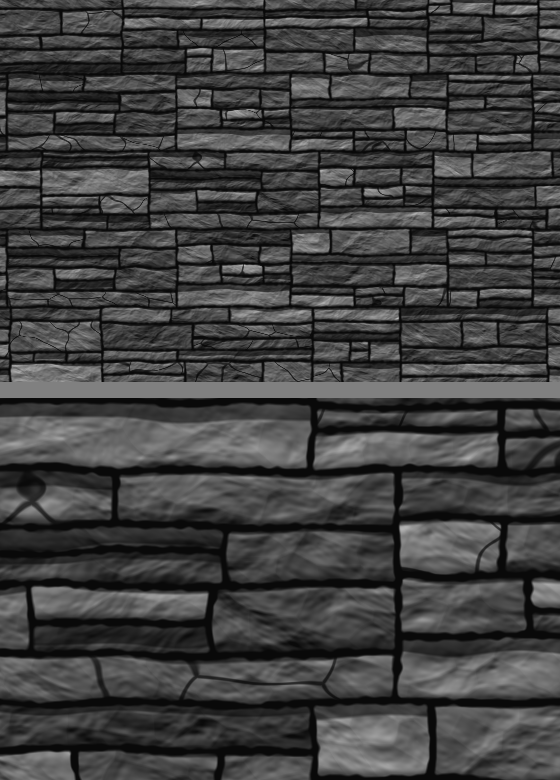
Top: the whole. Bottom: its middle third, enlarged.
Write a WebGL 1 fragment shader that draws this texture.

```glsl
precision highp float;
// Dry-stacked slate wall in neutral grey: five bands of four courses, each band cut
// into panels, courses and stones by jittered splits. Rough faces are lit from above
// with sine-warped cellular chips and layered noise, over black joints.
uniform vec2 u_resolution;

const float COURSE = 0.051;        // mean course height, canvas height = 1
const float COURSES_PER_BAND = 4.0;
const float PANEL = 0.37;          // mean panel width
const float JOINT = 0.0026;        // half width of a joint
const vec3 JOINT_COLOR = vec3(0.035);
const vec2 LIGHT = vec2(-0.4, 0.92);

struct Stone { vec2 lo; vec2 hi; float id; };

float hash(vec2 p) {
  return fract(sin(dot(p, vec2(127.1, 311.7))) * 43758.5);
}

float noise(vec2 p) {
  vec2 i = floor(p), f = fract(p);
  f = f * f * (3.0 - 2.0 * f);
  return mix(mix(hash(i), hash(i + vec2(1, 0)), f.x),
             mix(hash(i + vec2(0, 1)), hash(i + vec2(1, 1)), f.x), f.y);
}

// Nearest and second nearest cell distances
vec2 cellular(vec2 p) {
  vec2 i = floor(p), best = vec2(8.0);
  for (int y = -1; y <= 1; y++) {
    for (int x = -1; x <= 1; x++) {
      vec2 c = i + vec2(x, y);
      float d = length(c + vec2(hash(c), hash(c + 19.7)) - p);
      best = d < best.x ? vec2(d, best.x) : vec2(best.x, min(best.y, d));
    }
  }
  return best;
}

// Jittered split line; every multiple of period stays fixed
float cut(float i, float period, float jitter, float seed) {
  float free = step(1.0, mod(i + 0.5, period));
  return i + free * jitter * (hash(vec2(i, seed)) - 0.5);
}

// Interval around x: low end, high end, index
vec3 span(float x, float period, float jitter, float seed) {
  float i = floor(x);
  if (x < cut(i, period, jitter, seed)) i -= 1.0;
  else if (x >= cut(i + 1.0, period, jitter, seed)) i += 1.0;
  return vec3(cut(i, period, jitter, seed), cut(i + 1.0, period, jitter, seed), i);
}

// Band, panel, course, stone, then an occasional split into two thin slabs
Stone findStone(vec2 p) {
  float y = p.y / COURSE;
  float band = floor(y / COURSES_PER_BAND);
  float middle = step(0.5, band) * step(band, 3.5);   // middle bands share a layout
  float seed = mix(band + 5.0, 2.0, middle);
  float shift = band == 2.0 ? -0.372 : 0.0;
  vec3 panel = span((p.x + shift) / PANEL + 3.0, 1000.0, 0.6, seed);
  float local = y - band * COURSES_PER_BAND;
  vec3 course = span(local, COURSES_PER_BAND, 0.68, seed * 7.3 + panel.z);
  float rowSeed = seed * 13.7 + panel.z * 3.1 + course.z * 1.7;
  float count = 1.0 + floor(hash(vec2(rowSeed, 4.0)) * 2.99);
  float width = panel.y - panel.x;
  float u = ((p.x + shift) / PANEL + 3.0 - panel.x) / width * count;
  vec3 part = span(u, count, 0.7, rowSeed);
  vec2 xs = ((panel.x + part.xy / count * width) - 3.0) * PANEL - shift;
  vec2 ys = (course.xy + band * COURSES_PER_BAND) * COURSE;
  float id = hash(vec2(rowSeed, part.z + 31.0));
  if (id < 0.27 && ys.y - ys.x > 0.042) {
    float mid = mix(ys.x, ys.y, 0.35 + 1.1 * id);
    if (p.y > mid) { ys.x = mid; id = fract(id * 7.7 + 0.37); }
    else ys.y = mid;
  }
  return Stone(vec2(xs.x, ys.x), vec2(xs.y, ys.y), id);
}

// Rock surface: flaked chips plus fine grain
float rockHeight(vec2 p) {
  p += 0.004 * sin(p.yx * vec2(71.0, 43.0) + 2.0 * sin(p * 37.0));
  float h = 0.38 * cellular(p * vec2(24.0, 42.0)).x;
  float amp = 0.5;
  vec2 q = p * vec2(22.0, 36.0);
  for (int i = 0; i < 4; i++) {
    h += amp * noise(q);
    q = mat2(1.6, 1.1, -1.1, 1.6) * q + 5.3;
    amp *= 0.54;
  }
  return h;
}

void main() {
  vec2 p = gl_FragCoord.xy / u_resolution.y;
  float pixel = 1.0 / u_resolution.y;
  vec2 wobble = vec2(noise(p * 34.0), noise(p * vec2(17.0, 30.0) + 40.0)) - 0.5;
  vec2 w = p + vec2(0.0, 0.008) + wobble * vec2(0.006, 0.007);
  Stone s = findStone(w);

  // Rounded outline with chipped edges
  vec2 halfSize = 0.5 * (s.hi - s.lo);
  float r = 0.006;
  vec2 e = abs(w - s.lo - halfSize) - halfSize + r;
  float inside = r - length(max(e, 0.0)) - min(max(e.x, e.y), 0.0) - JOINT;
  inside += (noise(p * 130.0) - 0.5) * 0.0028;
  float face = smoothstep(-pixel, pixel + 0.0012, inside);

  // Relief, with its own offset and strata tilt on each stone
  vec2 q = p + s.id * vec2(41.0, 23.0);
  q.y += (s.id - 0.5) * 0.7 * (p.x - s.lo.x);
  float relief = rockHeight(q) - rockHeight(q + LIGHT * 0.003);
  float tone = mix(0.25, 0.47, pow(hash(vec2(s.id, 8.0)), 1.4));
  tone *= 0.85 + 0.3 * noise(q * vec2(12.0, 24.0));
  tone += 1.25 * relief;

  // Cracks on some stones, lit upper edge, dark lower edge
  vec2 cell = cellular(q * vec2(9.0, 13.0) + wobble * 0.3);
  float crack = 1.0 - smoothstep(0.01, 0.05, cell.y - cell.x);
  tone *= 1.0 - 0.65 * crack * step(0.8, hash(vec2(s.id, 3.0)));
  float top = s.hi.y - w.y, bottom = w.y - s.lo.y;
  tone += 0.08 * (1.0 - smoothstep(0.004, 0.012, top));
  tone *= mix(0.6, 1.0, smoothstep(0.003, 0.011, bottom));

  // Shadow cast by the stone above, deeper on recessed stones
  float recess = hash(vec2(s.id, 6.0));
  float depth = 0.003 + 0.015 * smoothstep(0.65, 1.0, recess) + wobble.y * 0.004;
  tone *= mix(0.45, 1.0, smoothstep(depth, depth + 0.003, top));

  vec3 color = mix(JOINT_COLOR, vec3(clamp(tone, 0.04, 0.75)), face);
  gl_FragColor = vec4(color, 1.0);
}
```
